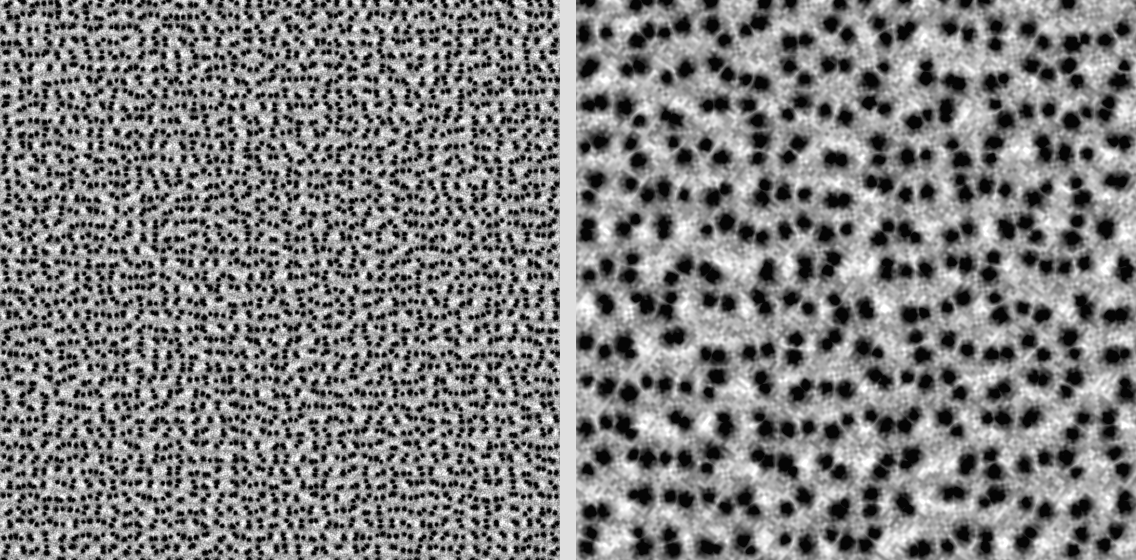
Left, the full canvas; right, a detail of the centre.
Write a WebGL 1 fragment shader that draws this pattern.

```glsl
#ifdef GL_FRAGMENT_PRECISION_HIGH
precision highp float;
#else
precision mediump float;
#endif

uniform vec2 u_resolution;

#define CELLS vec2(42.0, 43.0)
#define ROW_SHIFT 0.30
#define BASE_GRAY 0.59
#define GLOW_SIZE vec2(0.42, 0.33)
#define GLOW_HEIGHT 0.52
#define PIT_RADIUS 0.245
#define PIT_DEPTH 1.2
#define PIT_ORBIT vec2(0.25, 0.19)
#define JITTER 0.10
#define GRAIN_SCALE 440.0
#define GRAIN_AMOUNT 0.36

const float TAU = 6.2831853;

float hash(vec2 p) {
    vec3 q = fract(vec3(p.xyx) * 0.1031);
    q += dot(q, q.yzx + 33.33);
    return fract((q.x + q.y) * q.z);
}

float valueNoise(vec2 p) {
    vec2 cell = floor(p);
    vec2 f = fract(p);
    f = f * f * (3.0 - 2.0 * f);
    float low = mix(hash(cell), hash(cell + vec2(1.0, 0.0)), f.x);
    float high = mix(hash(cell + vec2(0.0, 1.0)), hash(cell + vec2(1.0)), f.x);
    return mix(low, high, f.y);
}

float softSpot(vec2 p) {
    return exp(-dot(p, p));
}

// Round pit on an ellipse about the cell centre
float pit(vec2 p, float angle, float size) {
    vec2 centre = PIT_ORBIT * vec2(cos(angle), sin(angle));
    return softSpot((p - centre) / (PIT_RADIUS * size));
}

void main() {
    vec2 uv = gl_FragCoord.xy / u_resolution;
    vec2 grid = uv * CELLS - vec2(0.0, ROW_SHIFT);
    vec2 home = floor(grid);

    // Bright glow in each cell, bitten by two dark pits
    float glow = 0.0;
    float dark = 0.0;
    for (int j = -1; j <= 1; j++) {
        for (int i = -1; i <= 1; i++) {
            vec2 id = home + vec2(float(i), float(j));
            vec2 seed = id + 5.0;
            vec2 p = grid - id - 0.5;
            p -= JITTER * (vec2(hash(seed + 41.0), hash(seed + 73.0)) - 0.5);
            float angle = TAU * hash(seed + 17.0);
            float turn = TAU * mix(0.1, 0.5, hash(seed + 101.0));
            float size = mix(0.85, 1.15, hash(seed + 137.0));
            glow += softSpot(p / GLOW_SIZE);
            dark = max(dark, pit(p, angle, size));
            dark = max(dark, pit(p, angle + turn, 1.9 - size));
        }
    }
    float gray = BASE_GRAY + GLOW_HEIGHT * glow - PIT_DEPTH * dark;

    // Fine grain on a turned lattice
    vec2 turned = mat2(0.8, 0.6, -0.6, 0.8) * uv + 2.0;
    gray += GRAIN_AMOUNT * (valueNoise(turned * GRAIN_SCALE) - 0.5);

    gl_FragColor = vec4(vec3(clamp(gray, 0.02, 1.0)), 1.0);
}
```
